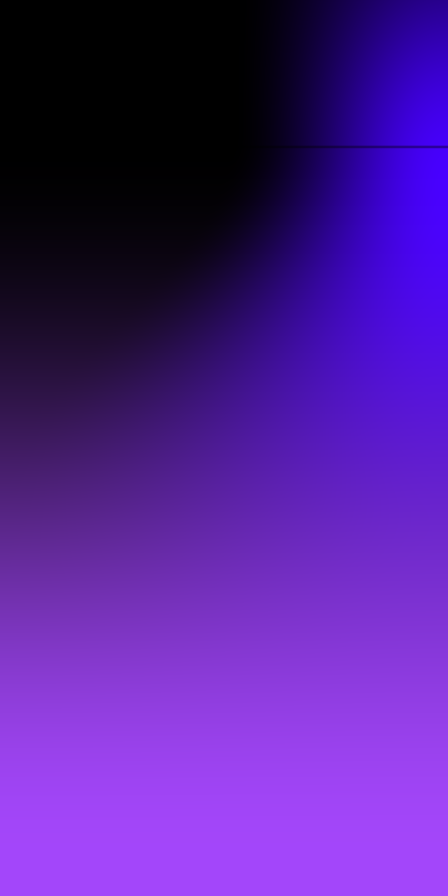
Reproduce this background procedurally as a Shadertoy shader.

```glsl
// A black night field lit by two soft glows: an electric blue one on the
// upper right edge and a violet one rising from the bottom. The blue widens
// downwards, and a thin dark seam crosses its upper part.

// Blue strength; p.y is measured downwards from the top
float blueGlow(vec2 p) {
    float leftEdge = mix(0.52, 0.0, smoothstep(0.15, 0.55, p.y));
    float dy = p.y - 0.2;
    float reach = dy < 0.0 ? 0.26 : 0.53;
    return smoothstep(leftEdge, 1.0, p.x) * exp(-dy * dy / (reach * reach));
}

// Coverage of a thin horizontal line, softened by one pixel
float seam(float y) {
    float pixel = 1.0 / iResolution.y;
    return 1.0 - smoothstep(0.0005, 0.0012 + pixel, abs(y - 0.164));
}

void mainImage(out vec4 fragColor, in vec2 fragCoord) {
    vec2 p = fragCoord / iResolution.xy;
    p.y = 1.0 - p.y;

    // Blue light over black, cut by the seam
    vec3 color = vec3(0.28, 0.0, 1.0) * blueGlow(p);
    color *= 1.0 - 0.38 * seam(p.y);

    // Violet veil, densest at the bottom
    vec3 violet = vec3(0.64, 0.275, 0.98);
    color = mix(color, violet, smoothstep(0.16, 0.96, p.y));

    fragColor = vec4(color, 1.0);
}
```
